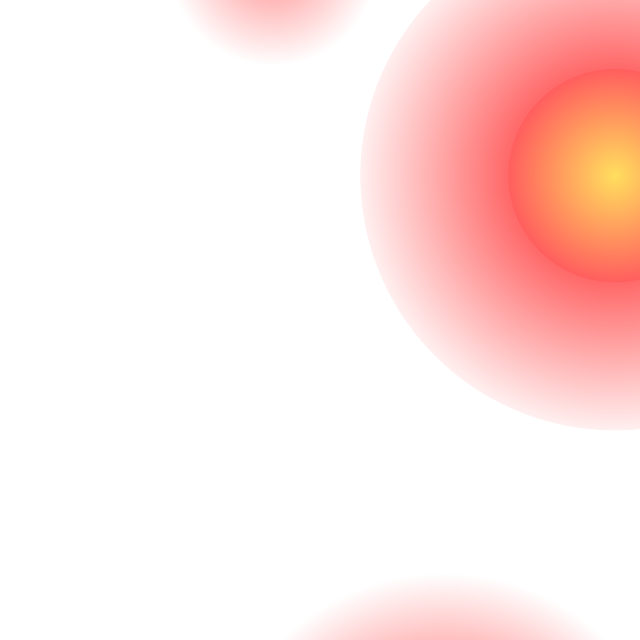
Reproduce this background procedurally as a WebGL 2 fragment shader.

```glsl
#version 300 es
precision highp float;

uniform vec2 u_resolution;
out vec4 outColor;

// Disc and its halo
const vec2 SUN_CENTER = vec2(0.961, 0.7255);
const float DISC_RADIUS = 0.1667;
const float HALO_RADIUS = 0.398;
const vec3 DISC_CORE = vec3(1.0, 0.87, 0.37);
const vec3 DISC_RIM = vec3(1.0, 0.37, 0.37);
const vec3 HALO_INNER = vec3(1.0, 0.41, 0.41);
const vec3 HALO_OUTER = vec3(1.0, 0.94, 0.94);

// Soft glows cut by the canvas border: xy center, z radius, w fade per unit
const int GLOW_COUNT = 2;
const vec4 GLOWS[GLOW_COUNT] = vec4[](
    vec4(0.427, 1.060, 0.163, 2.7),
    vec4(0.694, -0.258, 0.363, 2.4)
);

const vec3 PAPER = vec3(1.0);

// Antialiased coverage of a circle
float circleMask(float dist, float radius, float pixel) {
    return 1.0 - smoothstep(-0.5 * pixel, 0.5 * pixel, dist - radius);
}

void main() {
    vec2 uv = gl_FragCoord.xy / u_resolution;
    float pixel = 1.0 / min(u_resolution.x, u_resolution.y);
    vec3 color = PAPER;

    // Glows that fade linearly into the paper
    for (int i = 0; i < GLOW_COUNT; i++) {
        vec4 glow = GLOWS[i];
        float depth = max(glow.z - distance(uv, glow.xy), 0.0);
        color.gb -= min(depth * glow.w, 1.0 - DISC_RIM.g);
    }

    // Halo with a crisp outer edge
    float dist = distance(uv, SUN_CENTER);
    float haloT = clamp((dist - DISC_RADIUS) / (HALO_RADIUS - DISC_RADIUS), 0.0, 1.0);
    vec3 halo = mix(HALO_INNER, HALO_OUTER, haloT);
    color = mix(color, halo, circleMask(dist, HALO_RADIUS, pixel));

    // Bright disc
    vec3 disc = mix(DISC_CORE, DISC_RIM, min(dist / DISC_RADIUS, 1.0));
    color = mix(color, disc, circleMask(dist, DISC_RADIUS, pixel));

    outColor = vec4(color, 1.0);
}
```
